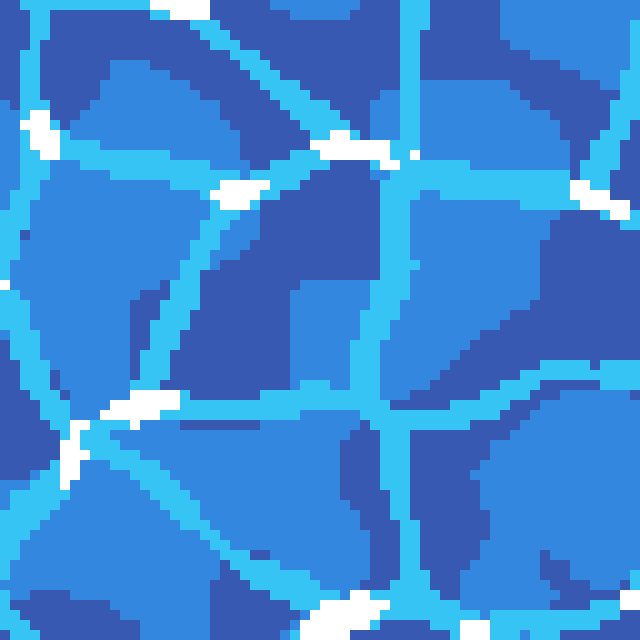
A WebGL 2 fragment shader for this texture:

```glsl
#version 300 es
precision highp float;
// Blocky pool water: a warped Voronoi web of bright caustic lines with white
// glints on some junctions, over two blues split by smooth gradient noise.
// Everything is evaluated at the centres of a coarse grid of square blocks.

#define BLOCKS 64.0        // blocks across the canvas
#define WEB_SCALE 2.8      // web cells across the canvas
#define JITTER 0.85        // irregularity of the web cells
#define WARP 0.12          // bending of the lines
#define LINE_HALF 0.05     // half width of a line, in web cells
#define JOINT_SWELL 0.035  // extra half width at junctions
#define GLINT_SIZE 0.12    // reach of a glint
#define GLINT_SHARE 0.55   // share of junctions that carry a glint
#define PATCH_SCALE 1.5    // dark patches per web cell
#define PATCH_HUG 0.7      // how strongly dark patches cling to the lines
#define PATCH_BIAS 0.13    // raises the share of dark blue

uniform vec2 u_resolution;
out vec4 outColor;

const vec3 DEEP  = vec3(0.22, 0.35, 0.70);
const vec3 WATER = vec3(0.20, 0.53, 0.87);
const vec3 LIGHT = vec3(0.21, 0.77, 0.96);
const vec3 GLINT = vec3(1.0);

// Integer hash of a lattice point to two values in 0..1
vec2 hash2(vec2 cell) {
    uvec2 v = uvec2(ivec2(cell) + 4096) * 1664525u + 1013904223u;
    v.x += v.y * 1664525u;
    v.y += v.x * 1664525u;
    v ^= v >> 16u;
    v.x += v.y * 1664525u;
    v.y += v.x * 1664525u;
    v ^= v >> 16u;
    return vec2(v & 65535u) / 65536.0;
}

float slope(vec2 cell, vec2 offset) {
    float angle = 6.2832 * hash2(cell).x;
    return dot(vec2(cos(angle), sin(angle)), offset);
}

// Gradient noise, about -0.7..0.7
float noise(vec2 p) {
    vec2 i = floor(p), f = p - i;
    vec2 s = f * f * f * (f * (f * 6.0 - 15.0) + 10.0);
    vec2 e = vec2(1.0, 0.0);
    return mix(mix(slope(i, f), slope(i + e.xy, f - e.xy), s.x),
               mix(slope(i + e.yx, f - e.yx), slope(i + e.xx, f - e.xx), s.x), s.y);
}

// Web: x = distance to the nearest line, y = spread of the three nearest
// sites (zero at a junction), z = random value shared around that junction
vec3 web(vec2 p) {
    vec2 base = floor(p);
    vec2 site1 = vec2(0.0), site2 = vec2(0.0), site3 = vec2(0.0);
    vec3 near = vec3(1e3), id = vec3(0.0);
    for (int y = -2; y <= 2; y++)
    for (int x = -2; x <= 2; x++) {
        vec2 cell = base + vec2(x, y);
        vec2 h = hash2(cell);
        vec2 site = cell + 0.5 + JITTER * (h - 0.5) - p;
        float d = length(site);
        float tag = fract(h.x * 37.0 + h.y * 91.0);
        if (d < near.x) {
            near = vec3(d, near.xy); id = vec3(tag, id.xy);
            site3 = site2; site2 = site1; site1 = site;
        } else if (d < near.y) {
            near = vec3(near.x, d, near.y); id = vec3(id.x, tag, id.y);
            site3 = site2; site2 = site;
        } else if (d < near.z) {
            near.z = d; id.z = tag; site3 = site;
        }
    }
    vec3 sq = near * near;
    float edge = min((sq.y - sq.x) / (2.0 * distance(site1, site2)),
                     (sq.z - sq.x) / (2.0 * distance(site1, site3)));
    return vec3(edge, near.z - near.x, fract(id.x + id.y + id.z));
}

vec3 waterColor(vec2 uv) {
    vec2 p = (floor(uv * BLOCKS) + 0.5) / BLOCKS * WEB_SCALE;
    vec2 bend = vec2(noise(p * 2.0 + 11.3), noise(p * 2.0 + 47.7));
    vec3 w = web(p + WARP * bend);

    // Dark patches, denser beside the lines
    float patches = noise(p * PATCH_SCALE + 23.6) + PATCH_HUG * (PATCH_BIAS - min(w.x, 0.4));
    vec3 color = patches > 0.0 ? DEEP : WATER;

    // Lines of uneven width, swelling at the junctions
    float halfWidth = LINE_HALF * (1.0 + 0.6 * noise(p * 2.5 + 71.2))
                    + JOINT_SWELL * exp(-5.0 * w.y);
    if (w.x < halfWidth) color = LIGHT;
    if (w.y < GLINT_SIZE && w.z < GLINT_SHARE) color = GLINT;
    return color;
}

void main() {
    // Four samples smooth block borders that fall inside a pixel
    vec3 sum = vec3(0.0);
    for (int i = 0; i < 4; i++) {
        vec2 shift = vec2(i & 1, i >> 1) * 0.5 - 0.25;
        sum += waterColor((gl_FragCoord.xy + shift) / min(u_resolution.x, u_resolution.y));
    }
    outColor = vec4(sum * 0.25, 1.0);
}
```
